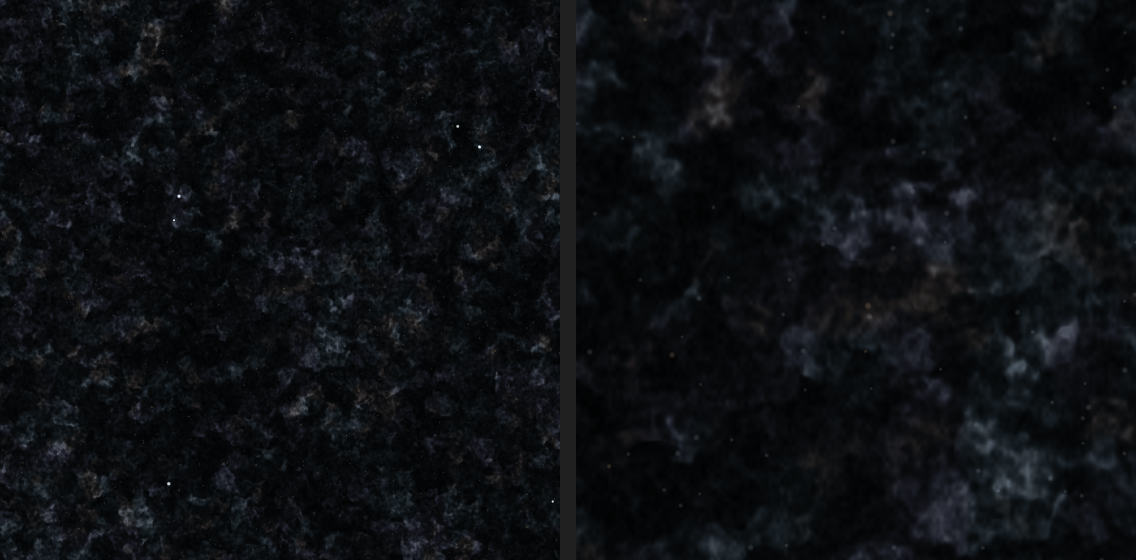
Left: the whole. Right: its middle third, enlarged.
A three.js fragment shader for this texture:

```glsl
varying vec2 vUv;

// Sine-free hashes
float hash(vec2 p) {
  vec3 q = fract(vec3(p.xyx) * 0.1031);
  q += dot(q, q.yzx + 33.33);
  return fract((q.x + q.y) * q.z);
}

vec2 hash2(vec2 p) {
  return vec2(hash(p + 17.3), hash(p + 71.9));
}

// Smooth value noise
float noise(vec2 p) {
  vec2 cell = floor(p);
  vec2 f = fract(p);
  f = f * f * (3.0 - 2.0 * f);
  float low = mix(hash(cell), hash(cell + vec2(1.0, 0.0)), f.x);
  float high = mix(hash(cell + vec2(0.0, 1.0)), hash(cell + 1.0), f.x);
  return mix(low, high, f.y);
}

vec2 rotate(vec2 p, float angle) {
  float c = cos(angle);
  float s = sin(angle);
  return vec2(c * p.x - s * p.y, s * p.x + c * p.y);
}

// Mineral flakes: jittered cells, each of one tone, blended softly at the rims
float flakes(vec2 p, float crispness) {
  vec2 cell = floor(p);
  float toneSum = 0.0;
  float weightSum = 0.0;
  for (int y = -1; y <= 1; y++) {
    for (int x = -1; x <= 1; x++) {
      vec2 id = cell + vec2(float(x), float(y));
      vec2 d = id + hash2(id) - p;
      float weight = exp(-crispness * dot(d, d));
      toneSum += weight * hash(id + 5.7);
      weightSum += weight;
    }
  }
  return toneSum / weightSum;
}

// Sparse glints: small ragged dots, one at most in each grid cell
float glints(vec2 uv, float density, float chance, float radius) {
  vec2 p = uv * density;
  vec2 cell = floor(p);
  vec2 center = 0.25 + 0.5 * hash2(cell);
  float size = radius * density * mix(0.6, 1.2, hash(cell + 3.1));
  float dist = length(fract(p) - center);
  float present = step(hash(cell + 9.4), chance);
  return present * (1.0 - smoothstep(size * 0.4, size * 1.4, dist));
}

// Layered grain tone, centred on 0.5
float grainTone(vec2 uv) {
  vec2 coarseWarp = vec2(noise(uv * 48.0), noise(uv * 48.0 + 31.0)) - 0.5;
  vec2 fineWarp = vec2(noise(uv * 130.0 + 7.0), noise(uv * 130.0 + 53.0)) - 0.5;
  vec2 p = uv + 0.024 * coarseWarp + 0.012 * fineWarp;
  float tone = 0.13 * noise(rotate(uv, 0.4) * 6.0 + 11.0);
  tone += 0.22 * flakes(p * 26.0, 7.0);
  tone += 0.27 * flakes(rotate(p, 0.7) * 56.0 + 40.0, 6.0);
  tone += 0.20 * noise(rotate(p, 1.1) * 85.0 + 90.0);
  tone += 0.18 * noise(rotate(uv, 0.5) * 190.0 + 60.0);
  return tone;
}

// Cool stone with bluish and brownish patches, greyer where it is bright
vec3 stoneTint(vec2 uv, float light) {
  const vec3 TEAL = vec3(0.76, 1.02, 1.20);
  const vec3 BLUE = vec3(0.90, 0.97, 1.28);
  const vec3 BROWN = vec3(1.08, 1.00, 0.98);
  const vec3 GREY = vec3(0.95, 1.00, 1.09);
  float blueness = smoothstep(0.35, 0.7, noise(uv * 22.0 + 120.0));
  float warmth = smoothstep(0.55, 0.85, noise(rotate(uv, 0.8) * 34.0 + 150.0));
  vec3 tint = mix(TEAL, BLUE, blueness * smoothstep(0.02, 0.07, light));
  tint = mix(tint, BROWN, warmth * smoothstep(0.03, 0.10, light));
  return mix(tint, GREY, 0.6 * smoothstep(0.10, 0.22, light));
}

void main() {
  const vec3 GLINT_PALE = vec3(0.20, 0.21, 0.22);
  const vec3 GLINT_WARM = vec3(0.24, 0.20, 0.15);
  const vec3 GLINT_WHITE = vec3(0.75, 0.78, 0.80);

  // Steep response leaves mostly near-black stone with few pale grains
  float light = 0.007 + 0.042 * exp(6.6 * (grainTone(vUv) - 0.5));
  light = min(light, 0.30);

  // Faint dust, slightly drawn out upwards
  float dust = noise(vUv * vec2(430.0, 300.0)) - 0.5;
  light = max(light * (1.0 + 0.4 * dust) + 0.010 * dust, 0.004);
  vec3 color = light * stoneTint(vUv, light);

  // Mineral glints
  color += GLINT_PALE * 0.5 * glints(vUv, 95.0, 0.07, 0.0014);
  color += GLINT_WARM * 0.6 * glints(vUv + 0.37, 60.0, 0.04, 0.0016);
  color += GLINT_WHITE * glints(vUv + 0.71, 24.0, 0.004, 0.0030);

  gl_FragColor = vec4(color, 1.0);
}
```
